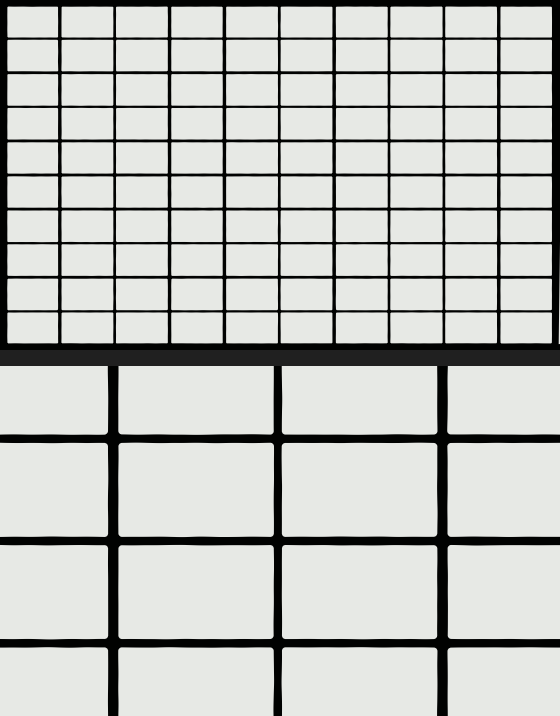
Top, the full canvas; bottom, a detail of the centre.
Reproduce this pattern procedurally as a WebGL 2 fragment shader.

```glsl
#version 300 es
precision highp float;

uniform vec2 u_resolution;
out vec4 fragColor;

vec2 hashGradient(vec2 cell) {
    vec2 h = vec2(dot(cell, vec2(127.1, 311.7)), dot(cell, vec2(269.5, 183.3)));
    return fract(sin(h) * 43758.5) * 2.0 - 1.0;
}

float gradientNoise(vec2 p) {
    vec2 i = floor(p), f = fract(p);
    vec2 u = f * f * f * (f * (f * 6.0 - 15.0) + 10.0);
    vec2 right = vec2(1.0, 0.0), up = vec2(0.0, 1.0);
    float low = mix(dot(hashGradient(i), f),
                    dot(hashGradient(i + right), f - right), u.x);
    float high = mix(dot(hashGradient(i + up), f - up),
                     dot(hashGradient(i + 1.0), f - 1.0), u.x);
    return mix(low, high, u.y);
}

// Line widths alternate irregularly between thin and thick
vec2 lineHalfWidth(vec2 id) {
    float thickColumn = step(0.0, cos(6.2832 * (id.x * 0.38 - 0.34)));
    float fromMiddle = abs(id.y - 5.0);
    float thinRow = step(1.0, fromMiddle) * (1.0 - mod(fromMiddle, 2.0));
    return vec2(mix(0.0038, 0.0049, thickColumn), mix(0.0040, 0.0032, thinRow));
}

// Positive inside a corner-rounded pane, given distances to its nearest sides
float roundedInside(vec2 sides, float radius) {
    vec2 q = radius - sides;
    return radius - length(max(q, 0.0)) - min(max(q.x, q.y), 0.0);
}

void main() {
    vec2 p = gl_FragCoord.xy / u_resolution * vec2(1.6, 1.0);
    float pixel = 1.0 / u_resolution.y;

    // Nearest of the nine inner lines each way, making ten by ten panes
    vec2 pitch = vec2(0.15677, 0.0974);
    vec2 origin = vec2(0.0141, 0.0130);
    vec2 id = clamp(round((p - origin) / pitch), 1.0, 9.0);
    vec2 offset = p - origin - id * pitch;
    vec2 lineGap = abs(offset) - lineHalfWidth(id);

    // Heavier outer frame
    vec2 frameGap = vec2(0.778, 0.481) - abs(p - vec2(0.799, 0.5));

    // Slightly uneven edges
    vec2 wobble = vec2(gradientNoise(p * 37.0), gradientNoise(p * 37.0 + 91.0));
    vec2 sides = min(lineGap, frameGap) + 0.0007 * wobble;
    float pane = roundedInside(sides, 0.0035);

    // Small ink blots where odd rows cross the columns
    float blotRadius = 0.0066 * mod(id.y, 2.0);
    pane = min(pane, length(offset) - blotRadius);

    // Tapering pale sliver at the lower right edge
    float sliver = p.x - 1.6 + 0.004 * (1.0 - p.y / 0.31);
    sliver = min(sliver, p.y - 0.017);

    float light = clamp(0.5 + max(pane, sliver) / pixel, 0.0, 1.0);
    vec3 ink = vec3(0.005, 0.008, 0.005);
    vec3 paper = vec3(0.905, 0.912, 0.898);
    fragColor = vec4(mix(ink, paper, light), 1.0);
}
```
